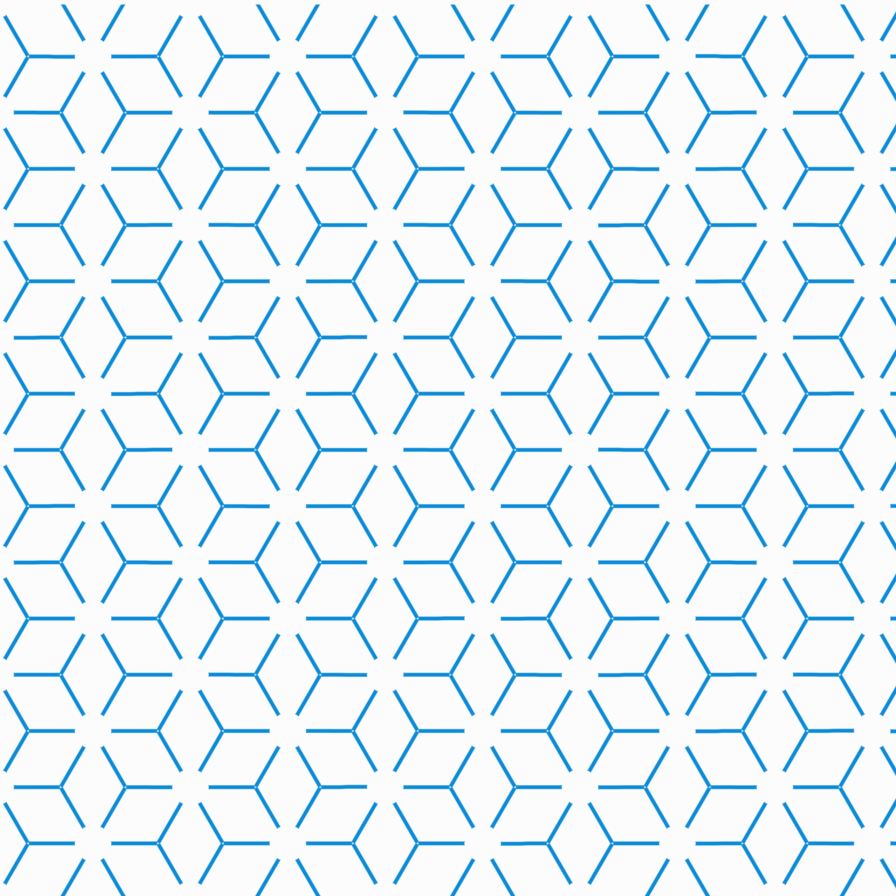
Write a Shadertoy shader that draws this pattern.

```glsl
// Blue three-armed stars on a staggered hexagonal lattice, outlining open cubes.

const vec2 CELL = vec2(0.2174, 0.12547);   // one lattice repeat
const vec2 FIRST_STAR = vec2(0.0314, 0.9370);
const float ARM_LENGTH = 0.0521;
const float HALF_WIDTH = 0.0021;
const float JOINT_RADIUS = 0.0011;
const float TOP_MARGIN = 0.0050;
const float WEAR = 0.0009;
const vec3 PAPER = vec3(0.985, 0.990, 0.986);
const vec3 INK = vec3(0.045, 0.545, 0.845);

float hash(vec2 p) {
    return fract(sin(dot(p, vec2(127.1, 311.7))) * 43758.5453);
}

vec2 rotate(vec2 p, float angle) {
    float c = cos(angle), s = sin(angle);
    return vec2(c * p.x + s * p.y, c * p.y - s * p.x);
}

// Signed distance to a square-ended bar running from the origin along +x
float barDistance(vec2 p, float len, float halfWidth) {
    vec2 d = abs(p - vec2(0.5 * len, 0.0)) - vec2(0.5 * len, halfWidth);
    return length(max(d, 0.0)) + min(max(d.x, d.y), 0.0);
}

// Three arms, with a slight kink along the horizontal one
float starDistance(vec2 p, float kink) {
    float d = 1.0;
    for (int i = 0; i < 3; i++) {
        vec2 q = rotate(p, float(i) * radians(120.0));
        if (i == 0) q.y += kink * smoothstep(0.4, 0.6, q.x / ARM_LENGTH);
        d = min(d, barDistance(q, ARM_LENGTH, HALF_WIDTH));
    }
    return d;
}

float coverage(float d, float edge) {
    return 1.0 - smoothstep(-edge, edge, d);
}

// Ink of one repeating star; facing is +1 for right and -1 for left
float starLayer(vec2 p, vec2 origin, float facing, float edge) {
    vec2 id = floor((p - origin) / CELL + 0.5);
    vec2 local = p - origin - id * CELL;
    local.x *= facing;

    // Only some stars are worn
    float seed = hash(id + origin * 10.0);
    float kink = WEAR * (hash(id + seed) - 0.5) * step(0.5, seed);
    float ink = coverage(starDistance(local, kink), edge);
    float joint = coverage(length(local) - JOINT_RADIUS, edge);
    return ink * (1.0 - 0.65 * joint);
}

void mainImage(out vec4 fragColor, in vec2 fragCoord) {
    vec2 p = fragCoord / iResolution.y;
    float pixel = 1.0 / iResolution.y;
    float edge = max(0.75 * pixel, 0.0011);

    // Two staggered sublattices, each with stars facing both ways
    float ink = 0.0;
    for (int i = 0; i < 2; i++) {
        vec2 origin = FIRST_STAR + 0.5 * CELL * float(i);
        vec2 mirrored = origin + vec2(CELL.x * 2.0 / 3.0, 0.0);
        ink = max(ink, starLayer(p, origin, 1.0, edge));
        ink = max(ink, starLayer(p, mirrored, -1.0, edge));
    }

    // Bare strip along the top
    ink *= coverage(p.y - (1.0 - TOP_MARGIN), pixel);
    fragColor = vec4(mix(PAPER, INK, ink), 1.0);
}
```
